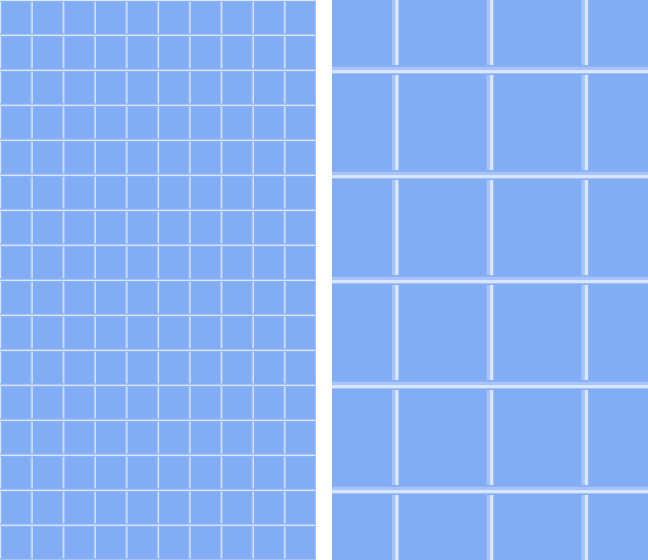
Left, the full canvas; right, a detail of the centre.
Reproduce this pattern procedurally as a Shadertoy shader.

```glsl
// Signed offset from the nearest line of a repeating set
float lineOffset(float x, float spacing) {
    return x - spacing * round(x / spacing);
}

// Antialiased coverage of a band around zero
float band(float offset, float halfWidth, float pixel) {
    return clamp((halfWidth - abs(offset)) / pixel + 0.5, 0.0, 1.0);
}

void mainImage(out vec4 fragColor, in vec2 fragCoord) {
    // Canvas is 9 by 16 units: 10 columns, 16 rows
    vec2 p = fragCoord / iResolution.xy * vec2(9.0, 16.0);
    vec2 pixel = vec2(9.0, 16.0) / iResolution.xy;

    float dx = lineOffset(p.x, 0.9);
    float dy = lineOffset(p.y, 1.0);
    float dxCore = lineOffset(p.x - 0.0156, 0.9);
    float dyCore = lineOffset(p.y + 0.0156, 1.0);

    // Vertical strokes stop just short of the horizontal ones
    float open = 1.0 - band(dy, 0.047, pixel.y);
    float halo = max(band(dy, 0.0313, pixel.y), band(dx, 0.0313, pixel.x) * open);
    float core = max(band(dyCore, 0.0156, pixel.y), band(dxCore, 0.0156, pixel.x) * open);

    // Pale edge, then the brighter off-centre stroke
    vec3 color = mix(vec3(0.51, 0.68, 0.96), vec3(0.65, 0.76, 1.0), halo);
    color = mix(color, vec3(0.85, 0.90, 1.0), core);
    fragColor = vec4(color, 1.0);
}
```
